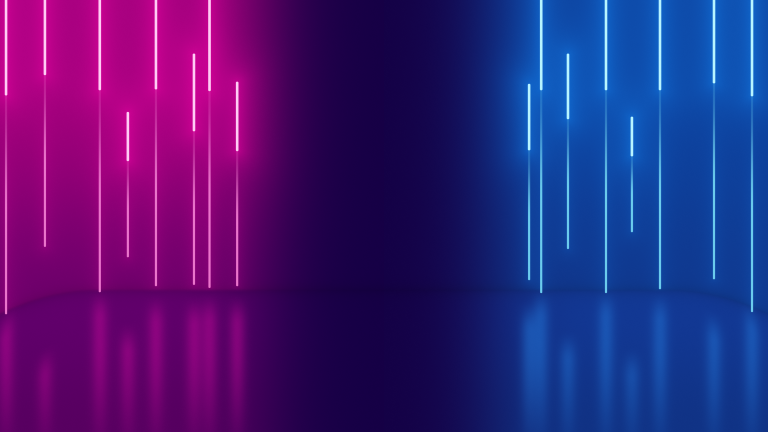
Write a WebGL 2 fragment shader that draws this background.

```glsl
#version 300 es
precision highp float;
// A dark stage with neon tubes hanging at both sides, magenta left, blue right.
// Each side is folded to its own edge; a loop over its tubes gathers cores,
// halos, dim tails and blurred floor streaks over a smooth wall gradient.
uniform vec2 u_resolution;
out vec4 fragColor;

// Per tube: distance from the side edge, lit top, lit bottom, tail end.
const vec4 LEFT_TUBES[8] = vec4[8](
  vec4(.014, 1.1, .782, .275), vec4(.104, 1.1, .829, .431),
  vec4(.231, 1.1, .794, .326), vec4(.296, .738, .630, .407),
  vec4(.361, 1.1, .796, .340), vec4(.449, .873, .699, .343),
  vec4(.485, 1.1, .792, .336), vec4(.549, .808, .653, .340));
const vec4 RIGHT_TUBES[8] = vec4[8](
  vec4(.037, 1.1, .780, .280), vec4(.125, 1.1, .810, .356),
  vec4(.250, 1.1, .794, .333), vec4(.315, .727, .641, .465),
  vec4(.375, 1.1, .794, .324), vec4(.463, .873, .727, .426),
  vec4(.525, 1.1, .794, .324), vec4(.553, .803, .655, .354));

float hash(vec2 p) {
  return fract(sin(dot(p, vec2(12.9898, 78.233))) * 43758.5453);
}

// Distance to a vertical segment.
float segment(vec2 p, float x, float low, float high) {
  return length(vec2(p.x - x, p.y - clamp(p.y, low, high)));
}

float stroke(float d, float halfWidth, float pixel) {
  return 1.0 - smoothstep(halfWidth - .5 * pixel, halfWidth + .8 * pixel, d);
}

void main() {
  float pixel = 1.0 / u_resolution.y;
  vec2 p = gl_FragCoord.xy * pixel;
  float width = u_resolution.x * pixel;
  bool isLeft = p.x < .5 * width;
  vec2 q = vec2(isLeft ? p.x : width - p.x, p.y);

  // Palette of this side
  vec3 navy = vec3(.08, .0, .27);
  vec3 wallHigh = isLeft ? vec3(.60, .0, .47) : vec3(.05, .25, .61);
  vec3 wallLow = isLeft ? vec3(.43, .0, .42) : vec3(.06, .22, .56);
  vec3 floorTint = isLeft ? vec3(.38, .0, .42) : vec3(.07, .22, .58);
  vec3 haloTint = isLeft ? vec3(.92, .01, .64) : vec3(.07, .48, .90);
  vec3 tailTint = isLeft ? vec3(.92, .46, .80) : vec3(.42, .80, .93);
  vec3 coreTint = isLeft ? vec3(1., .80, .96) : vec3(.72, .96, 1.);
  vec3 streakTint = isLeft ? vec3(.72, .03, .58) : vec3(.13, .44, .82);

  // Wall and floor meet in a seam that bends down towards the edge
  float bend = max(0.0, 1.0 - q.x / .23);
  float seam = .328 - .055 * bend * bend;
  float onFloor = 1.0 - smoothstep(seam - .006, seam + .006, q.y);
  float spread = 1.0 / (1.0 + exp((q.x - (isLeft ? .62 : .65)) / .06));
  vec3 wall = mix(wallLow, wallHigh, smoothstep(.3, .75, q.y));
  vec3 ground = floorTint * (.9 + .1 * smoothstep(.0, .3, q.y));
  vec3 color = mix(navy, mix(wall, ground, onFloor), spread);
  color *= 1.0 - .10 * exp(-abs(q.y - seam) / .012);

  float halo = 0.0, core = 0.0, tail = 0.0, tailHalo = 0.0, streak = 0.0;
  for (int i = 0; i < 8; i++) {
    vec4 tube = isLeft ? LEFT_TUBES[i] : RIGHT_TUBES[i];

    // Lit part
    float d = segment(q, tube.x, tube.z, tube.y);
    halo += exp(-d / .035) + .7 * exp(-d / .009);
    core = max(core, stroke(d, .0027, pixel));

    // Tail, brightening on its way down
    float along = (tube.z - q.y) / (tube.z - tube.w);
    float strength = .2 + .8 * smoothstep(.0, .55, along);
    float dTail = segment(q, tube.x, tube.w, tube.z);
    tail = max(tail, strength * stroke(dTail, .0022, pixel));
    tailHalo += strength * exp(-dTail / .018);

    // Blurred mirror image on the floor
    float start = 2.0 * seam - tube.w;
    float across = (q.x - tube.x) / .019;
    float fade = 1.0 - smoothstep(start - .07, start + .01, q.y);
    streak += exp(-across * across) * fade * smoothstep(-.12, .22, q.y);
  }

  // Light layers, from soft to sharp
  color = mix(color, streakTint, .5 * onFloor * min(streak, 1.2));
  color = mix(color, haloTint, .20 * (1.0 - onFloor) * min(tailHalo, 1.5));
  color = mix(color, haloTint, .78 * (1.0 - exp(-.9 * halo)));
  color = mix(color, tailTint, tail);
  color = mix(color, coreTint, core);

  // Fine grain against banding
  color += (hash(gl_FragCoord.xy) - .5) / 255.0;
  fragColor = vec4(color, 1.0);
}
```
